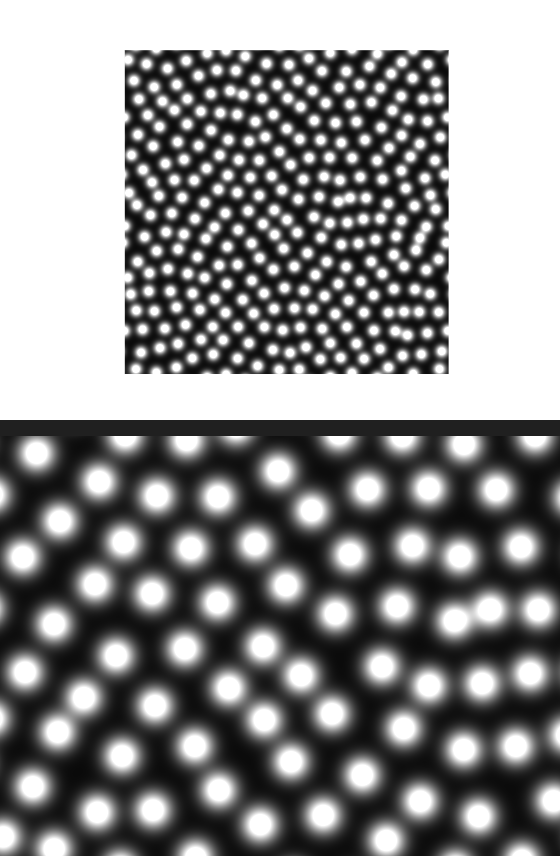
Top: the whole. Bottom: its middle third, enlarged.
Write a Shadertoy shader that draws this pattern.

```glsl
const vec2 GRID = vec2(15.0, 18.0);

float hash(vec2 p) {
    vec3 q = fract(vec3(p.xyx) * vec3(0.1031, 0.1030, 0.0973));
    q += dot(q, q.yzx + 33.33);
    return fract((q.x + q.y) * q.z);
}

float cornerSlope(vec2 corner, vec2 offset, float period) {
    float angle = 6.28319 * hash(mod(corner, period) + 7.0);
    return dot(vec2(cos(angle), sin(angle)), offset);
}

// Gradient noise that wraps after a whole number of lattice steps
float wrappedNoise(vec2 p, float period) {
    vec2 i = floor(p), f = p - i;
    vec2 s = f * f * f * (f * (f * 6.0 - 15.0) + 10.0);
    vec2 x = vec2(1.0, 0.0);
    float low = mix(cornerSlope(i, f, period),
                    cornerSlope(i + x.xy, f - x.xy, period), s.x);
    float high = mix(cornerSlope(i + x.yx, f - x.yx, period),
                     cornerSlope(i + x.xx, f - x.xx, period), s.x);
    return mix(low, high, s.y);
}

// Curl of the noise: bends the rows while keeping the dot density even
vec2 flow(vec2 u) {
    vec2 p = u * 3.0, e = vec2(0.02, 0.0);
    float n = wrappedNoise(p, 3.0);
    vec2 slope = vec2(wrappedNoise(p + e.xy, 3.0), wrappedNoise(p + e.yx, 3.0)) - n;
    return 0.027 * vec2(slope.y, -slope.x) / e.x;
}

// Staggered lattice of soft glowing spots over the unit square
float spots(vec2 u) {
    vec2 base = floor((u - flow(u)) * GRID);
    float glow = 0.035;
    for (int j = -2; j <= 2; j++) {
        for (int i = -2; i <= 2; i++) {
            vec2 cell = base + vec2(i, j);
            vec2 id = mod(cell, GRID);
            vec2 center = (cell + vec2(0.25 + 0.5 * mod(cell.y, 2.0), 0.5)) / GRID;
            vec2 jitter = vec2(hash(id + 31.0), hash(id + 73.0)) - 0.5;
            vec2 d = u - center - flow(center) - 0.013 * jitter;
            glow += 1.38 * exp(-3250.0 * dot(d, d));
        }
    }
    return min(glow, 1.0);
}

void mainImage(out vec4 fragColor, in vec2 fragCoord) {
    // Dark square panel on a white margin
    vec2 p = (fragCoord - 0.5 * iResolution.xy) / iResolution.y - vec2(0.016, -0.005);
    vec2 edge = abs(p) - 0.3855;
    float panel = clamp(0.5 - max(edge.x, edge.y) * iResolution.y, 0.0, 1.0);

    float shade = 1.0;
    if (panel > 0.0) shade = mix(1.0, spots(p / 0.771 + 0.5), panel);
    fragColor = vec4(vec3(shade), 1.0);
}
```
